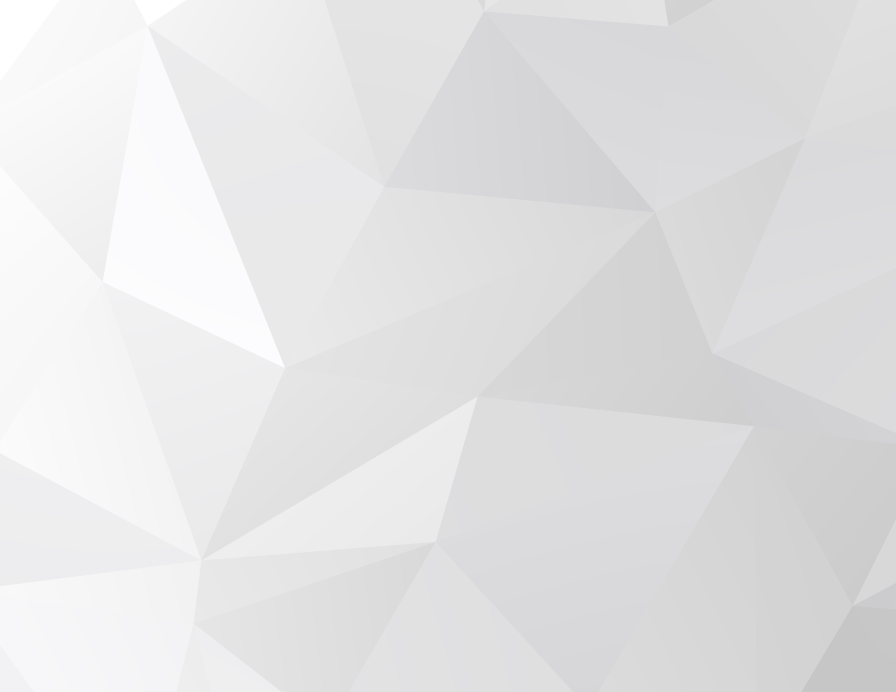
Give the GLSL for this background, as a WebGL 1 fragment shader.

```glsl
precision highp float;

// Pale low-poly backdrop: a rotated, jittered grid is split into triangles,
// and each facet gets its own grey and a faint linear gradient, on top of
// a broad fade from white at the upper left to grey at the lower right.

#define CELL_SIZE 0.284       // grid spacing, in canvas heights
#define JITTER 0.39           // corner displacement, in cells
#define GRID_AXIS vec2(0.92, 0.40)
#define GRID_OFFSET vec2(7.3, 3.6)
#define LIGHT_TONE 0.970
#define DARK_TONE 0.838
#define CORNER_GLOW 0.05      // extra light at the upper left
#define CORNER_SHADE 0.05     // extra shade at the lower right
#define FACET_CONTRAST 0.037  // random brightness offset per facet
#define FACET_SLOPE 0.022     // gradient inside a facet, per cell
#define TINT vec3(-0.001, -0.001, 0.004)

uniform vec2 u_resolution;

float hash(vec2 p) {
    vec3 q = fract(vec3(p.xyx) * 0.1031);
    q += dot(q, q.yzx + 33.33);
    return fract((q.x + q.y) * q.z);
}

float cross2(vec2 a, vec2 b) {
    return a.x * b.y - a.y * b.x;
}

mat2 gridRotation() {
    vec2 axis = normalize(GRID_AXIS);
    return mat2(axis.x, axis.y, -axis.y, axis.x);
}

vec2 canvasToGrid(vec2 p) {
    return gridRotation() * p / CELL_SIZE + GRID_OFFSET;
}

vec2 gridToCanvas(vec2 g) {
    return (g - GRID_OFFSET) * gridRotation() * CELL_SIZE;
}

vec2 gridCorner(vec2 id) {
    vec2 offset = vec2(hash(id + 11.7), hash(id + 47.2)) - 0.5;
    return id + 2.0 * JITTER * offset;
}

// Broad fade over the canvas, uv running from 0 to 1.
float backdropTone(vec2 uv) {
    float drop = 1.0 - uv.y;
    float tone = mix(LIGHT_TONE, DARK_TONE, smoothstep(-0.05, 0.9, uv.x));
    tone += CORNER_GLOW * (1.0 - smoothstep(0.0, 0.45, length(vec2(uv.x, drop))));
    return tone - CORNER_SHADE * uv.x * drop * drop;
}

// Signed distance to a line, positive on its left.
float edgeDistance(vec2 p, vec2 a, vec2 b) {
    return cross2(normalize(b - a), p - a);
}

// Adds one counter-clockwise facet: weighted colour in rgb, coverage in a.
void addFacet(inout vec4 sum, vec2 g, vec2 a, vec2 b, vec2 c, vec2 seed, float pixel) {
    float inside = min(edgeDistance(g, a, b),
                   min(edgeDistance(g, b, c), edgeDistance(g, c, a)));
    float coverage = clamp(inside / pixel + 0.5, 0.0, 1.0);
    if (coverage <= 0.0) return;

    vec2 centre = (a + b + c) / 3.0;
    vec2 aspect = vec2(u_resolution.y / u_resolution.x, 1.0);
    vec2 uv = gridToCanvas(mix(centre, g, 0.4)) * aspect;
    vec2 slope = vec2(hash(seed + 5.1), hash(seed + 29.4)) * 2.0 - 1.0;

    float tone = backdropTone(clamp(uv, 0.0, 1.0));
    tone += FACET_CONTRAST * (2.0 * hash(seed + 71.8) - 1.0);
    tone += FACET_SLOPE * dot(g - centre, slope);
    vec3 colour = vec3(tone) + TINT * hash(seed + 93.6) * 1.6;
    sum += vec4(clamp(colour, 0.0, 1.0), 1.0) * coverage;
}

void main() {
    vec2 g = canvasToGrid(gl_FragCoord.xy / u_resolution.y);
    float pixel = 1.0 / (CELL_SIZE * u_resolution.y);
    vec4 sum = vec4(0.0);

    // Displaced corners can reach into neighbouring cells.
    for (int j = -1; j <= 1; j++) {
        for (int i = -1; i <= 1; i++) {
            vec2 id = floor(g) + vec2(float(i), float(j));
            vec2 a = gridCorner(id);
            vec2 b = gridCorner(id + vec2(1.0, 0.0));
            vec2 c = gridCorner(id + vec2(1.0, 1.0));
            vec2 d = gridCorner(id + vec2(0.0, 1.0));

            // Split along the diagonal that leaves the larger smallest part.
            float splitAC = min(cross2(b - a, c - a), cross2(c - a, d - a));
            float splitBD = min(cross2(b - a, d - a), cross2(c - b, d - b));
            if (splitAC > splitBD) {
                addFacet(sum, g, a, b, c, id, pixel);
                addFacet(sum, g, a, c, d, id + 0.37, pixel);
            } else {
                addFacet(sum, g, a, b, d, id, pixel);
                addFacet(sum, g, b, c, d, id + 0.37, pixel);
            }
        }
    }
    gl_FragColor = vec4(sum.rgb / max(sum.a, 0.0001), 1.0);
}
```
